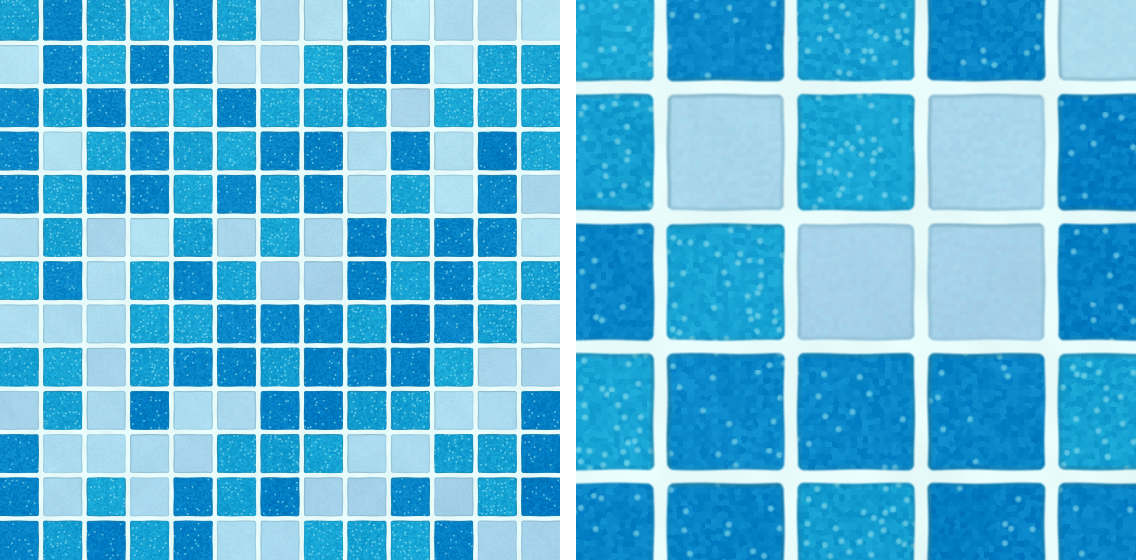
Left: the whole. Right: its middle third, enlarged.
Write a three.js fragment shader that draws this texture.

```glsl
// Glass mosaic of 13 by 13 speckled blue tiles in three shades, with pale grout.
varying vec2 vUv;

float hash(vec2 p) {
  return fract(sin(dot(p, vec2(127.1, 311.7))) * 43758.55);
}

// Cellular noise: x is the distance to the nearest point, y is its random id.
vec2 cellular(vec2 p) {
  vec2 cell = floor(p);
  vec2 best = vec2(9.0, 0.0);
  for (int j = -1; j <= 1; j++) {
    for (int i = -1; i <= 1; i++) {
      vec2 c = cell + vec2(float(i), float(j));
      vec2 point = c + 0.15 + 0.7 * vec2(hash(c), hash(c + 37.3));
      float d = length(p - point);
      if (d < best.x) best = vec2(d, hash(c + 91.7));
    }
  }
  return best;
}

// Soft clouding from layered sines.
float clouds(vec2 p) {
  return sin(p.x * 31.0 + 2.0 * sin(p.y * 23.0)) * 0.5
       + sin(p.y * 67.0 + 2.0 * sin(p.x * 53.0)) * 0.3
       + sin((p.x + p.y) * 113.0) * 0.2;
}

void main() {
  // Grout lines lie on whole numbers 0 to 11, so outer tiles run off the canvas.
  vec2 grid = (vUv - vec2(0.0732, 0.0742)) / vec2(0.0776, 0.0772);
  vec2 line = clamp(floor(grid + 0.5), 0.0, 11.0);
  vec2 tile = clamp(floor(grid), -1.0, 11.0);
  vec2 offset = grid - line;

  // Distance inside the tile edge, with slightly worn sides and corners.
  vec2 wear = 0.004 * sin(grid.yx * 9.0 + 6.3 * hash(tile + 5.0));
  vec2 inset = abs(offset) - 0.051 + wear;
  float edge = 0.05 - length(max(0.05 - inset, 0.0));
  float body = smoothstep(-0.014, 0.014, edge);

  // Shade of the tile: light, mid or deep blue.
  float pick = hash(tile + 3.0);
  float isLight = step(pick, 0.33);
  float isDeep = step(0.69, pick);
  vec3 color = mix(vec3(0.09, 0.64, 0.83), vec3(0.67, 0.85, 0.93), isLight);
  color = mix(color, vec3(0.02, 0.51, 0.775), isDeep);
  color += (hash(tile + 17.0) - 0.5) * vec3(0.04, 0.06, 0.035);
  color += (vUv.y - 0.5) * vec3(0.03, 0.03, 0.01);
  color += 0.012 * clouds(vUv + tile * 0.37);

  // Fine grain and bright flecks, faint on the light tiles.
  vec2 grain = cellular(vUv * 290.0);
  vec2 fleck = cellular(vUv * 150.0 + 40.0);
  float contrast = mix(1.0, 0.3, isLight);
  color += contrast * (grain.y - 0.5) * vec3(0.07, 0.09, 0.06);
  float bright = step(mix(0.7, 0.85, isDeep), fleck.y);
  float glint = bright * (1.0 - smoothstep(0.1, 0.42, fleck.x));
  color = mix(color, vec3(0.56, 0.88, 0.93), glint * contrast * 0.6);

  // Dull rim, varying from side to side, stronger at the left and top.
  vec2 side = inset.x < inset.y ? vec2(sign(offset.x), 0.0) : vec2(0.0, sign(offset.y));
  float shaded = max(side.x, -side.y);
  float rimAmount = (0.25 + 0.75 * hash(tile + side * 0.31)) * mix(0.65, 0.9, shaded);
  float rim = (1.0 - smoothstep(0.008, 0.045, edge)) * rimAmount;
  vec3 rimColor = mix(vec3(0.16, 0.49, 0.61), vec3(0.48, 0.67, 0.74), isLight);
  color = mix(color, rimColor, rim * 0.8);

  // Grout, faintly mottled.
  vec3 grout = vec3(0.91, 0.985, 0.985) + 0.015 * clouds(vUv * 1.7);
  gl_FragColor = vec4(mix(grout, color, body), 1.0);
}
```
